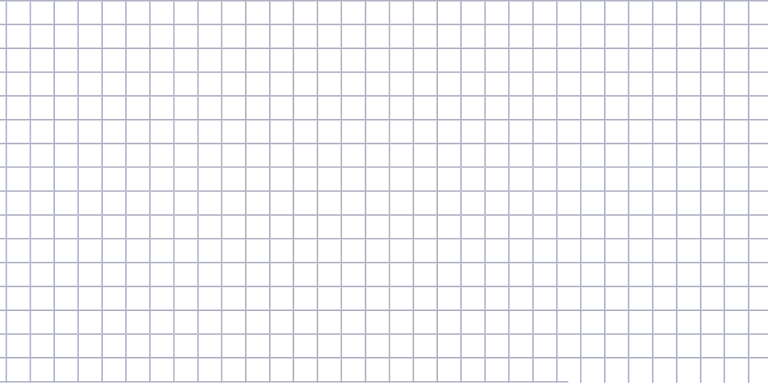
A WebGL 1 fragment shader for this pattern:

```glsl
precision highp float;

uniform vec2 u_resolution;

// Lengths are fractions of the canvas height
#define PITCH vec2(0.06234, 0.06203)
#define OFFSET vec2(0.0165, 0.0061)
#define LINE_WIDTH 0.0039
#define JITTER 0.0012
#define TONE_VARIATION 0.12
#define BOTTOM_LINE_END 1.48
#define SHEET_BOTTOM 0.0030
#define PAPER vec3(1.0)
#define INK vec3(0.665, 0.675, 0.755)

float hash(float n) {
  return fract(sin(n * 12.9898 + 4.137) * 43758.5453);
}

// Antialiased step: 0 below the edge, 1 above it
float softStep(float edge, float x, float pixel) {
  return clamp(0.5 + (x - edge) / pixel, 0.0, 1.0);
}

float lineIndex(float x, float pitch, float offset) {
  return floor((x - offset) / pitch + 0.5);
}

// Ink coverage of the nearest ruled line, slightly uneven in place and tone
float ruledLine(float x, float index, float pitch, float offset, float seed, float pixel) {
  float shift = (hash(index + seed) - 0.5) * JITTER;
  float dist = abs(x - offset - index * pitch - shift);
  float tone = 1.0 - TONE_VARIATION * hash(index + seed + 57.0);
  return tone * softStep(0.0, 0.5 * LINE_WIDTH - dist, pixel);
}

void main() {
  float pixel = 1.0 / u_resolution.y;
  vec2 p = gl_FragCoord.xy * pixel;

  float column = lineIndex(p.x, PITCH.x, OFFSET.x);
  float row = lineIndex(p.y, PITCH.y, OFFSET.y);
  float vertical = ruledLine(p.x, column, PITCH.x, OFFSET.x, 11.0, pixel);
  float horizontal = ruledLine(p.y, row, PITCH.y, OFFSET.y, 83.0, pixel);

  // The lowest rule stops short of the right edge
  float lowest = 1.0 - step(0.5, row);
  horizontal *= 1.0 - lowest * softStep(BOTTOM_LINE_END, p.x, pixel);

  // Columns end just above the bottom edge
  vertical *= softStep(SHEET_BOTTOM, p.y, pixel);

  gl_FragColor = vec4(mix(PAPER, INK, max(vertical, horizontal)), 1.0);
}
```
